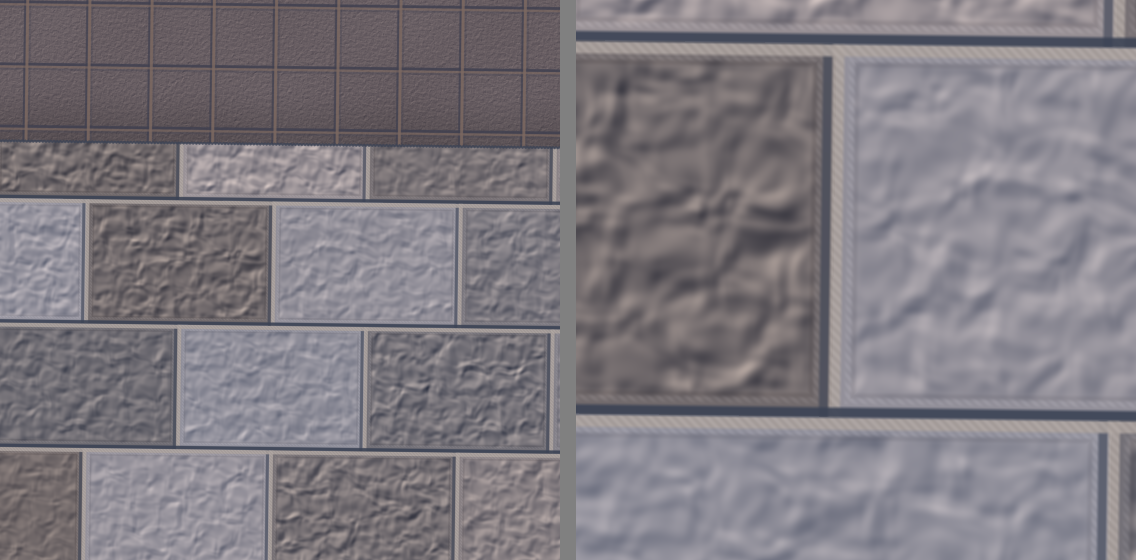
Left: the whole. Right: its middle third, enlarged.
Give the GLSL for this texture, as a WebGL 1 fragment shader.

```glsl
precision highp float;
uniform vec2 u_resolution;

const vec2 LIGHT = vec2(-0.5, 0.85);
const vec3 SHADE_TINT = vec3(1.12, 1.0, 0.86);
const vec3 SHADOW = vec3(0.23, 0.26, 0.33);

vec2 hash2(vec2 p) {
  vec2 k = vec2(dot(p, vec2(127.1, 311.7)), dot(p, vec2(269.5, 183.3)));
  return fract(sin(k) * 43758.5) * 2.0 - 1.0;
}

float gradientNoise(vec2 p) {
  vec2 i = floor(p);
  vec2 f = p - i;
  vec2 w = f * f * f * (f * (f * 6.0 - 15.0) + 10.0);
  float a = dot(hash2(i), f);
  float b = dot(hash2(i + vec2(1.0, 0.0)), f - vec2(1.0, 0.0));
  float c = dot(hash2(i + vec2(0.0, 1.0)), f - vec2(0.0, 1.0));
  float d = dot(hash2(i + 1.0), f - 1.0);
  return mix(mix(a, b, w.x), mix(c, d, w.x), w.y);
}

// Crinkled height of a rough face
float roughHeight(vec2 p, float frequency) {
  vec2 s = p * frequency;
  s += 0.45 * vec2(gradientNoise(s * 0.8 + 7.3), gradientNoise(s * 0.8 + 31.9));
  return gradientNoise(s) + 0.5 * gradientNoise(s * 2.1 + 13.7);
}

// Height difference toward the light
float emboss(vec2 p, float frequency, float reach) {
  return roughHeight(p, frequency) - roughHeight(p + LIGHT * reach, frequency);
}

// Signed distance to the nearest of evenly spaced lines
float lineOffset(float x, float origin, float period) {
  return (fract((x - origin) / period + 0.5) - 0.5) * period;
}

float band(float d, float centre, float halfWidth, float soft) {
  return 1.0 - smoothstep(halfWidth - soft, halfWidth + soft, abs(d - centre));
}

vec3 smallTiles(vec2 p, float edgeY, float soft) {
  vec2 d = vec2(lineOffset(p.x, 0.037, 1.0 / 9.0), lineOffset(p.y, 0.883, 1.0 / 9.0));
  vec3 color = vec3(0.395, 0.357, 0.375);
  color += SHADE_TINT * 0.10 * emboss(p, 150.0, 0.0018);
  color += 0.025 * gradientNoise(p * 5.0);
  color *= mix(0.88, 1.03, smoothstep(0.0, 0.11, p.y - edgeY));

  // Shadowed groove sides around a brown grout line
  vec3 groove = vec3(0.25, 0.25, 0.31);
  vec3 grout = vec3(0.48, 0.405, 0.375);
  color = mix(color, groove, 0.75 * band(d.x, -0.0042, 0.0022, soft));
  color = mix(color, groove, 0.30 * band(d.x, 0.0045, 0.0020, soft));
  color = mix(color, groove, 0.85 * band(d.y, 0.0030, 0.0026, soft));
  color = mix(color, groove, 0.30 * band(d.y, -0.0055, 0.0020, soft));
  color = mix(color, grout, 0.65 * band(d.y, -0.0015, 0.0020, soft));
  return mix(color, grout, 0.85 * band(d.x, 0.0, 0.0026, soft));
}

// Tone from 0 to 1, alternating along each course
float blockTone(vec2 id) {
  float phase = 3.4 * max(0.0, sin(1.5708 * id.y)) - 0.4;
  return 0.5 + 0.46 * cos(2.6 * id.x + phase) + 0.06 * hash2(id).x;
}

vec3 largeBlocks(vec2 p, float soft) {
  vec2 size = vec2(1.0 / 3.0, 2.0 / 9.0);
  float row = floor((p.y - 0.2025) / size.y);
  float originX = 0.3137 - 0.1667 * mod(row, 2.0);
  vec2 id = vec2(floor((p.x - originX) / size.x), row);
  vec2 d = vec2(lineOffset(p.x, originX, size.x), lineOffset(p.y, 0.2025, size.y));
  float inset = min(abs(d.x), abs(d.y));

  // Rough face with its own tone, warmth and relief
  vec3 color = mix(vec3(0.435, 0.41, 0.42), vec3(0.595, 0.58, 0.615), blockTone(id));
  color += vec3(0.015, 0.0, -0.015) * hash2(id + 4.0).y;
  color += 0.03 * gradientNoise(p * 7.0 + id * 3.0);
  float strength = 0.43 + 0.12 * hash2(id + 9.0).x;
  float relief = emboss(p + hash2(id) * 5.0, 36.0, 0.0045);
  color += SHADE_TINT * strength * relief * smoothstep(0.006, 0.018, inset);

  // Faint inner rim with a fine ripple
  float ripple = sin((p.x + p.y) * 1100.0);
  color -= 0.035 * band(inset, 0.0125, 0.0015, soft);
  color += (0.02 + 0.015 * ripple) * band(inset, 0.0095, 0.0020, soft);

  // Joints: shaded side, then lit side
  vec3 lit = vec3(0.67, 0.635, 0.62);
  color = mix(color, SHADOW, 0.60 * band(d.x, -0.0050, 0.0028, soft));
  color = mix(color, lit + 0.02 * ripple, 0.9 * band(d.x, 0.0015, 0.0034, soft));
  color = mix(color, lit + 0.02 * ripple, 0.9 * band(d.y, -0.0040, 0.0038, soft));
  return mix(color, SHADOW, 0.9 * band(d.y, 0.0025, 0.0030, soft));
}

void main() {
  float scale = min(u_resolution.x, u_resolution.y);
  vec2 uv = gl_FragCoord.xy / scale;
  float soft = max(0.0014, 0.75 / scale);

  // Slight tilt of the whole wall
  vec2 p = uv + 0.0125 * vec2(-uv.y, uv.x);
  float edgeY = 0.7487 + 0.0006 * sin(p.x * 1100.0);
  float above = smoothstep(-soft, soft, p.y - edgeY);
  vec3 color = mix(largeBlocks(p, soft), smallTiles(p, edgeY, soft), above);
  color = mix(color, SHADOW, 0.8 * band(p.y, edgeY, 0.0022, soft));
  gl_FragColor = vec4(clamp(color, 0.0, 1.0), 1.0);
}
```
